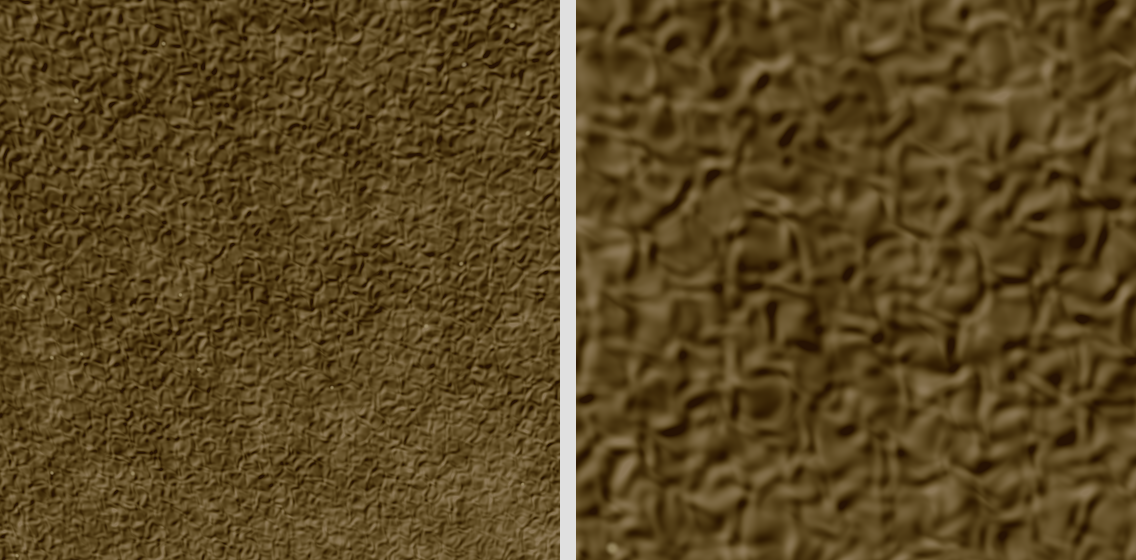
Left, the full canvas; right, a detail of the centre.
Reproduce this texture procedurally as a WebGL 2 fragment shader.

```glsl
#version 300 es
precision highp float;
// Rough brown crumbly ground, raked by light and receding towards the bottom edge.

uniform vec2 u_resolution;
out vec4 fragColor;

// Integer hash giving two values from 0 to 1
vec2 hash2(vec2 cell) {
  uvec2 v = uvec2(ivec2(cell) + 4096) * 1664525u + 1013904223u;
  v.x += v.y * 1664525u;
  v.y += v.x * 1664525u;
  v ^= v >> 16u;
  v.x += v.y * 1664525u;
  v.y += v.x * 1664525u;
  v ^= v >> 16u;
  return vec2(v & 65535u) / 65535.0;
}

float cornerSlope(vec2 cell, vec2 offset) {
  float angle = 6.28319 * hash2(cell).x;
  return dot(vec2(cos(angle), sin(angle)), offset);
}

float gradientNoise(vec2 p) {
  vec2 i = floor(p), f = p - i;
  vec2 w = f * f * f * (f * (f * 6.0 - 15.0) + 10.0);
  vec2 e = vec2(1.0, 0.0);
  float low = mix(cornerSlope(i, f), cornerSlope(i + e.xy, f - e.xy), w.x);
  float high = mix(cornerSlope(i + e.yx, f - e.yx), cornerSlope(i + e.xx, f - e.xx), w.x);
  return mix(low, high, w.y);
}

// Crumbs cut by winding creases
float groundHeight(vec2 p) {
  vec2 bend = vec2(gradientNoise(p * 0.7 + 31.3), gradientNoise(p * 0.7 - 57.8));
  vec2 q = p + 0.6 * bend;
  float crease = gradientNoise(q);
  float crumbs = gradientNoise(q * 1.4 + 83.4);
  return 0.6 * sqrt(crease * crease + 0.008) + 0.6 * crumbs;
}

// Rare pale grit, one candidate per cell
float grit(vec2 p) {
  vec2 cell = floor(p);
  vec2 rnd = hash2(cell + 211.0);
  vec2 center = 0.3 + 0.4 * hash2(cell - 139.0);
  float dist = length(p - cell - center);
  return step(0.982, rnd.x) * (1.0 - smoothstep(0.04, 0.16 + 0.06 * rnd.y, dist));
}

// Dark umber to pale ochre
vec3 earthColor(float tone) {
  float t = clamp(tone, -0.1, 1.25);
  return vec3(0.18, 0.10, 0.01) + vec3(0.30, 0.30, 0.24) * vec3(t, t, pow(max(t, 0.0), 1.5));
}

void main() {
  vec2 uv = gl_FragCoord.xy / u_resolution;

  // Grains shrink smoothly from top to bottom
  vec2 p = vec2((uv.x - 0.5) * mix(70.0, 50.0, uv.y), uv.y * (70.0 - 10.0 * uv.y));

  // Relief lit from the upper left
  float relief = groundHeight(p) - groundHeight(p + vec2(-0.24, 0.32));
  float patches = gradientNoise(uv * 5.0 + 17.2);
  float contrast = mix(1.1, 1.35, uv.y) + 0.5 * patches;
  float shade = contrast * relief;
  shade -= 0.3 * shade * shade;

  // Stains of several sizes and a gentle fall of light
  float stains = 0.42 * gradientNoise(p * 0.85 + 149.6) + 0.28 * gradientNoise(p * 0.4 - 23.7);
  float drifts = 0.2 * gradientNoise(p * 0.17 + 71.9) - 0.16 * patches;
  float glow = 0.16 * (uv.x - uv.y) * (1.0 - uv.y) - 0.1 * uv.y;
  float tone = 0.63 + shade + stains + drifts + glow;

  vec3 color = mix(earthColor(tone), vec3(0.66, 0.60, 0.44), 0.8 * grit(p * 0.6));
  fragColor = vec4(clamp(color, 0.0, 1.0), 1.0);
}
```
